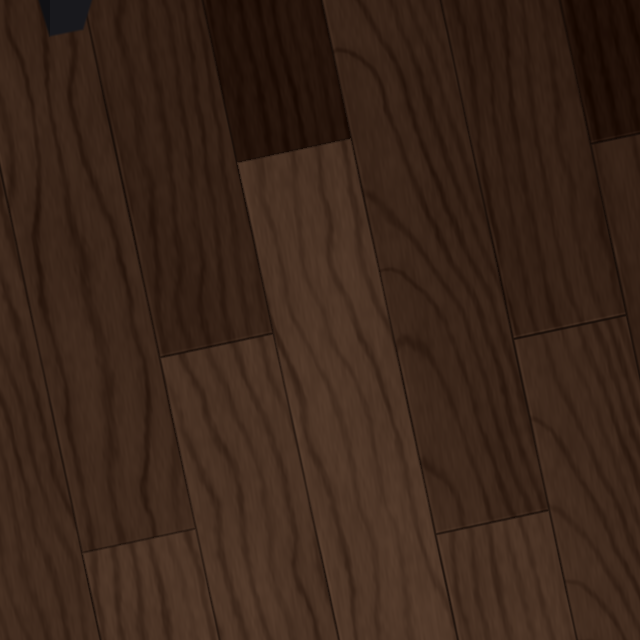
This texture is drawn by a Shadertoy shader. Its source:

```glsl
const float TILT = 0.21;           // floor rotation in radians
const float PLANK_WIDTH = 0.182;
const float PLANK_LENGTH = 0.906;
const float STAGGER = 0.273;       // joint shift from one column to the next
const vec2 GRID_ORIGIN = vec2(0.1273, 0.5985);
const int FIRST_COLUMN = -2;
const float LINE_HALF_WIDTH = 0.0085;
const float LINE_DEPTH = 0.36;
const float SEAM_HALF_WIDTH = 0.0016;
const float PORE_DEPTH = 0.22;

const vec3 DARK_WOOD = vec3(0.11, 0.05, 0.02);
const vec3 LIGHT_WOOD = vec3(0.32, 0.225, 0.165);
const vec3 SEAM_COLOR = vec3(0.075, 0.042, 0.025);
const vec3 FOOT_COLOR = vec3(0.085, 0.085, 0.10);

// Per column: tone, arched grain (0 or 1), growth lines per plank or per unit
const vec3 UPPER_PLANKS[7] = vec3[7](
    vec3(0.66, 0.0, 6.0), vec3(0.63, 0.0, 4.0), vec3(0.50, 0.0, 6.0),
    vec3(0.22, 0.0, 7.0), vec3(0.57, 1.0, 5.5), vec3(0.48, 0.0, 5.0),
    vec3(0.17, 0.0, 6.0));
const vec3 LOWER_PLANKS[7] = vec3[7](
    vec3(0.70, 0.0, 6.0), vec3(0.86, 0.0, 6.0), vec3(0.86, 0.0, 5.0),
    vec3(0.92, 0.0, 4.0), vec3(0.80, 0.0, 6.0), vec3(0.66, 1.0, 7.0),
    vec3(0.46, 0.0, 3.0));

float hash(vec2 p) {
    vec3 q = fract(vec3(p.xyx) * 0.1031);
    q += dot(q, q.yzx + 33.33);
    return fract((q.x + q.y) * q.z);
}

float noise(vec2 p) {
    vec2 cell = floor(p);
    vec2 f = fract(p);
    f = f * f * (3.0 - 2.0 * f);
    return mix(mix(hash(cell), hash(cell + vec2(1, 0)), f.x),
               mix(hash(cell + vec2(0, 1)), hash(cell + vec2(1, 1)), f.x), f.y);
}

float ridge(float x, float center, float width) {
    float d = (x - center) / width;
    return exp(-d * d);
}

// Darkening by growth lines; p is (across, along) inside the plank
float growthLines(vec2 p, vec2 id, float arched, float lines) {
    vec2 seed = id * 17.3 + 40.0;
    float u = p.x / PLANK_WIDTH;
    float drift = (hash(seed) - 0.45) * 0.16;
    float phase = (p.x - drift * p.y) * lines / PLANK_WIDTH;
    float density = lines / PLANK_WIDTH;
    if (arched > 0.5) {
        phase = lines * (p.y - 0.1 * u - 0.75 * u * u);
        density = lines * length(vec2(1.0, (0.1 + 1.5 * u) / PLANK_WIDTH));
    }
    // Slow waves plus a ragged edge
    phase += (noise(p * vec2(9.0, 5.0) + seed) - 0.5) * 1.1;
    phase += (noise(p * vec2(22.0, 16.0) + seed) - 0.5) * 0.3;
    phase += (noise(p * vec2(190.0, 75.0) + seed) - 0.5) * 0.0035 * density;

    float strength = mix(0.45, 1.0, hash(vec2(floor(phase), 3.0) + seed));
    strength *= 0.6 + 0.5 * noise(p * vec2(20.0, 9.0) + seed + 7.0);
    float d = abs(fract(phase) - 0.5) / density;
    float line = 1.0 - smoothstep(0.0005, LINE_HALF_WIDTH, d);
    float halo = ridge(d, 0.0, 0.014);
    return strength * (line + 0.3 * halo) * LINE_DEPTH;
}

// Fine fibres and short pores along the plank
float pores(vec2 p, vec2 id) {
    vec2 q = vec2(p.x + 0.06 * p.y, p.y) + id * 3.7 + 20.0;
    float fine = noise(q * vec2(280.0, 62.0));
    float broad = noise(q * vec2(120.0, 24.0));
    return (0.6 * fine + 0.4 * broad - 0.5) * PORE_DEPTH;
}

void mainImage(out vec4 fragColor, in vec2 fragCoord) {
    float pixel = 1.0 / iResolution.y;
    vec2 pos = fragCoord / iResolution.xy;
    pos.y = 1.0 - pos.y;

    // Rotated plank grid
    float c = cos(TILT), s = sin(TILT);
    vec2 board = vec2(c * pos.x - s * pos.y, s * pos.x + c * pos.y) - GRID_ORIGIN;
    float column = floor(board.x / PLANK_WIDTH);
    float along = board.y + STAGGER * column;
    float row = floor(along / PLANK_LENGTH);
    vec2 id = vec2(column, row);
    vec2 local = vec2(board.x - column * PLANK_WIDTH, along - row * PLANK_LENGTH);

    int index = clamp(int(column) - FIRST_COLUMN, 0, 6);
    bool lower = row + (column < 2.0 ? 1.0 : 0.0) > 0.5;
    vec3 plank = lower ? LOWER_PLANKS[index] : UPPER_PLANKS[index];

    // Wood tone
    float tone = plank.x + 0.16 * (pos.y - 0.5);
    tone += (noise(local * vec2(14.0, 5.0) + id * 9.1 + 60.0) - 0.5) * 0.16;
    tone += pores(local, id) * mix(0.6, 1.0, plank.x);
    tone -= growthLines(local, id, plank.y, plank.z) * mix(0.5, 1.0, plank.x);

    // Bevels catch light beside the seams
    float wear = noise(vec2(along * 9.0, column * 5.0 + 30.0));
    tone += 0.20 * wear * ridge(local.x, 0.0042, 0.0018);
    tone += 0.22 * wear * ridge(PLANK_LENGTH - local.y, 0.0035, 0.0016);
    vec3 color = mix(DARK_WOOD, LIGHT_WOOD, clamp(tone, -0.2, 1.15));

    // Seams
    vec2 gap = min(local, vec2(PLANK_WIDTH, PLANK_LENGTH) - local);
    float edge = max(SEAM_HALF_WIDTH, pixel);
    float seam = 1.0 - smoothstep(0.0, 2.0 * edge, min(gap.x, gap.y));
    color = mix(color, SEAM_COLOR, seam * (0.45 + 0.4 * wear));

    // Furniture foot at the top edge
    float foot = max(abs(pos.x - 0.102) - 0.041 + 0.3 * pos.y,
                     pos.y + 0.2 * (pos.x - 0.102) - 0.051);
    vec3 footShade = FOOT_COLOR * (pos.x < 0.078 ? 0.75 : 1.1);
    color = mix(footShade, color, smoothstep(-0.002, 0.002 + pixel, foot));

    fragColor = vec4(color, 1.0);
}
```
